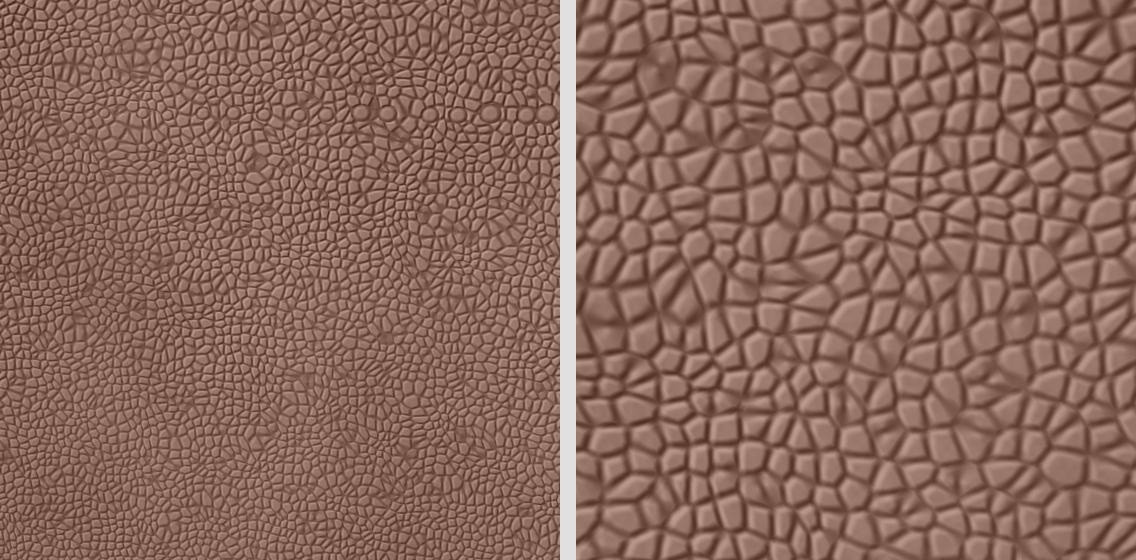
Left, the full canvas; right, a detail of the centre.
Give the GLSL for this texture, as a WebGL 1 fragment shader.

```glsl
precision highp float;
// Pebbled brown leather: a Voronoi height field whose cells grow towards the
// upper right, with a row of round pearls across the upper part.
// The relief is lit from the upper left by a directional height difference.

uniform vec2 u_resolution;

const vec3 LEATHER = vec3(0.532, 0.402, 0.352);   // mean colour
const float CELLS = 57.0;                         // cells across at the centre
const vec2 GROWTH = vec2(-4.0, 10.0);             // change of cell density
const float JITTER = 0.86;                        // irregularity of the cells
const float GROOVE = 0.45;                        // width of the cell slopes
const vec2 LIGHT = vec2(-0.77, 0.64);             // direction to the light
const float LIGHT_STEP = 0.0023;                  // reach of the height difference
const float SLOPE_GAIN = 0.18;
const float DEPTH_GAIN = 0.13;
const float MEAN_HEIGHT = 0.58;
const float TONE_GAIN = 0.05;
const float GRAIN_GAIN = 0.035;
const int PEARLS = 15;
const float ROW_Y = 0.795;
const float ROW_START = 0.2;
const float PEARL_GAP = 0.056;

float hash(vec2 p) {
  return fract(sin(dot(p, vec2(127.1, 311.7))) * 43758.5453);
}

vec2 hash2(vec2 p) {
  return vec2(hash(p), hash(p + 57.3));
}

float noise(vec2 p) {
  vec2 i = floor(p), f = fract(p);
  f = f * f * (3.0 - 2.0 * f);
  return mix(mix(hash(i), hash(i + vec2(1.0, 0.0)), f.x),
             mix(hash(i + vec2(0.0, 1.0)), hash(i + 1.0), f.x), f.y);
}

// Conformal map z -> CELLS z + GROWTH z^2: scales cells without squashing them
vec2 cellSpace(vec2 p) {
  vec2 z = p - 0.5;
  vec2 z2 = vec2(z.x * z.x - z.y * z.y, 2.0 * z.x * z.y);
  vec2 q = CELLS * z + vec2(GROWTH.x * z2.x - GROWTH.y * z2.y,
                            GROWTH.x * z2.y + GROWTH.y * z2.x);
  vec2 bend = vec2(noise(q * 0.3), noise(q * 0.3 + 31.7));
  return q + 1.1 * (bend - 0.5);
}

// Pillow height of the pebbles, zero in the grooves between them
float pebbles(vec2 q) {
  vec2 cell = floor(q), f = fract(q);
  float nearest = 8.0, second = 8.0;
  for (int y = -1; y <= 1; y++) {
    for (int x = -1; x <= 1; x++) {
      vec2 o = vec2(float(x), float(y));
      vec2 site = o + 0.5 + JITTER * (hash2(cell + o) - 0.5);
      float d = length(site - f);
      second = min(second, max(nearest, d));
      nearest = min(nearest, d);
    }
  }
  return smoothstep(0.0, GROOVE, second - nearest);
}

// Domes of the pearl row, larger to the right, pressed into the pebbles
float addPearls(float h, vec2 p) {
  for (int i = 0; i < PEARLS; i++) {
    vec2 r = hash2(vec2(float(i), 9.0));
    vec2 centre = vec2(ROW_START + PEARL_GAP * (float(i) + 0.5 * (r.x - 0.5)),
                       ROW_Y + 0.006 * (r.y - 0.5));
    float radius = mix(0.007, 0.015, centre.x) + 0.005 * r.y * centre.x;
    float d = length((p - centre) * vec2(1.0, 1.12)) / radius;
    float dome = 1.0 - smoothstep(0.55, 1.15, d);
    h = mix(h, dome, 1.0 - smoothstep(1.1, 1.35, d));
  }
  return h;
}

float height(vec2 p) {
  return addPearls(pebbles(cellSpace(p)), p);
}

void main() {
  vec2 p = gl_FragCoord.xy / u_resolution;

  // Relief: slope towards the light and depth of the grooves
  float lit = height(p + LIGHT * LIGHT_STEP);
  float shaded = height(p - LIGHT * LIGHT_STEP);
  float slope = shaded - lit;
  float depth = 0.5 * (lit + shaded) - MEAN_HEIGHT;
  float relief = mix(0.85, 1.15, p.y) * mix(0.85, 1.15, noise(p * 5.0 + 3.0));

  // Broad tone and fine grain of the hide
  float tone = noise(p * 4.0) + 0.5 * noise(p * 11.0 + 7.0) - 0.75;
  float grain = noise(p * 260.0) - 0.5;

  float shade = relief * (SLOPE_GAIN * slope + DEPTH_GAIN * depth)
              + TONE_GAIN * tone + GRAIN_GAIN * grain;
  gl_FragColor = vec4(LEATHER + shade, 1.0);
}
```
